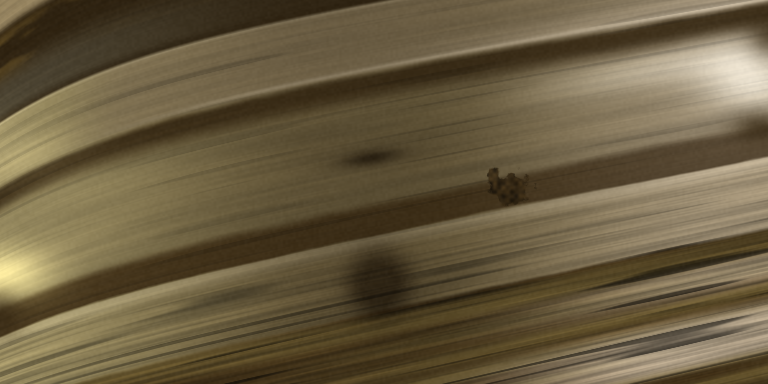
Write a Shadertoy shader that draws this texture.

```glsl
// Worn, curved metal ridges with dark grooves, fine scratches and end glints.
// A bent height coordinate follows the ridges; soft bands set the base colour,
// then stretched value noise, stains, a rust patch and glows are layered on.

#define SLOPE 0.206
#define BEND 0.055
#define BEND_GROWTH 0.165
#define STREAK_AMOUNT 0.36
#define GRAIN_AMOUNT 0.022
#define STAIN_AMOUNT 0.62
#define GLOW_AMOUNT 0.62
#define TAN vec3(0.395, 0.342, 0.225)
#define DARK vec3(0.215, 0.160, 0.078)
#define PALE vec3(0.715, 0.655, 0.565)
#define YELLOW vec3(0.700, 0.650, 0.455)

float hash(vec2 p) {
    vec3 q = fract(vec3(p.xyx) * 0.1031);
    q += dot(q, q.yzx + 33.33);
    return fract((q.x + q.y) * q.z);
}

float noise(vec2 p) {
    vec2 i = floor(p), f = fract(p);
    f = f * f * (3.0 - 2.0 * f);
    return mix(mix(hash(i), hash(i + vec2(1, 0)), f.x),
               mix(hash(i + vec2(0, 1)), hash(i + vec2(1, 1)), f.x), f.y);
}

float fbm(vec2 p) {
    float sum = 0.0, amp = 0.5;
    for (int i = 0; i < 4; i++) {
        sum += amp * noise(p);
        p = p * 2.03 + 17.1;
        amp *= 0.5;
    }
    return sum;
}

// Soft interval with separate widths for its lower and upper edge.
float band(float h, float lo, float hi, float wLo, float wHi) {
    return smoothstep(lo - wLo, lo + wLo, h) * (1.0 - smoothstep(hi - wHi, hi + wHi, h));
}

float bump(float x, float centre, float radius) {
    float d = (x - centre) / radius;
    return exp(-d * d);
}

float blob(vec2 p, vec2 centre, vec2 radius) {
    return bump(p.x, centre.x, radius.x) * bump(p.y, centre.y, radius.y);
}

// Height at the left edge of the ridge line passing through p.
float ridgeHeight(vec2 p) {
    float e = 1.0 - exp(-3.0 * p.x);
    return (p.y - SLOPE * p.x - BEND * e) / (1.0 - 0.07 * p.x + BEND_GROWTH * e);
}

void mainImage(out vec4 fragColor, in vec2 fragCoord) {
    vec2 p = fragCoord / iResolution.y;
    p.x *= 2.0 * iResolution.y / iResolution.x;
    float h = ridgeHeight(p);
    float left = 1.0 - smoothstep(0.0, 0.85, p.x);
    float right = smoothstep(1.05, 1.95, p.x);
    float hw = h + 0.010 * (fbm(vec2(p.x * 7.0, h * 25.0)) - 0.5);

    // Plain metal, lit at both ends
    vec3 col = mix(TAN, YELLOW, 0.62 * left);
    col = mix(col, PALE, 0.62 * right);
    col *= 0.88 + 0.24 * fbm(vec2(p.x * 2.0, h * 22.0));

    // Upper ridge and its dark backing
    float upper = band(h, 0.515, 0.68, 0.01, 0.01);
    col = mix(col, vec3(0.47, 0.41, 0.31), 0.6 * upper * (1.0 - right) * smoothstep(0.1, 0.35, p.x));
    col = mix(col, PALE, 0.40 * band(h, 0.515, 0.56, 0.006, 0.03) * smoothstep(0.8, 1.7, p.x));
    float backing = smoothstep(0.675, 0.685, h);
    float mottled = fbm(vec2(p.x * 6.0 + 3.0, h * 20.0));
    vec3 backCol = mix(DARK * 0.85, vec3(0.31, 0.28, 0.21), band(h, 0.69, 0.79, 0.02, 0.05) * (0.1 + 0.8 * left));
    backCol = mix(backCol, vec3(0.42, 0.33, 0.15), 0.7 * smoothstep(0.42, 0.66, mottled) * band(h, 0.80, 0.90, 0.04, 0.02));
    backCol = mix(backCol, vec3(0.58, 0.51, 0.37), smoothstep(0.905, 0.935, hw));
    col = mix(col, backCol, backing);
    col += 0.08 * bump(h, 0.677, 0.005);

    // Narrow groove with a wide lower falloff
    float groove = band(hw, 0.455, 0.510, 0.030, 0.010);
    col = mix(col, DARK, 0.92 * groove);
    col += 0.11 * bump(h, 0.524, 0.006) * smoothstep(0.1, 0.8, p.x);

    // Broad shadow under the middle ridge
    float shadow = band(hw, 0.123, 0.195 + 0.008 * right, 0.004, 0.014);
    col = mix(col, mix(DARK * 1.15, vec3(0.32, 0.26, 0.18), right), 0.92 * shadow);
    col += 0.10 * band(h, 0.095, 0.121, 0.018, 0.003);

    // Scratched layers beneath the lower ridge
    float layers = 1.0 - smoothstep(-0.068, -0.056, hw);
    float coarse = noise(vec2(p.x * 0.8, h * 38.0));
    vec3 layerCol = mix(DARK * 1.15, vec3(0.41, 0.35, 0.19), 0.75 * smoothstep(0.35, 0.9, coarse));
    layerCol = mix(layerCol, PALE, right * 0.6 * band(h, -0.19, -0.12, 0.03, 0.015));
    layerCol = mix(layerCol, PALE, smoothstep(1.0, 1.8, p.x) * 0.85 * band(h, -0.37, -0.25, 0.02, 0.03));
    col = mix(col, layerCol, layers);

    // Fine streaks running along the ridges
    float fine = noise(vec2(p.x * 2.5, h * 130.0)) * 0.65 + noise(vec2(p.x * 5.0 + 9.0, h * 290.0)) * 0.35;
    float wear = mix(0.38, 1.0, 1.0 - smoothstep(0.06, 0.13, h)) + 0.6 * layers;
    col *= 1.0 + STREAK_AMOUNT * wear * (fine - 0.5);
    float scratch = smoothstep(0.72, 0.88, noise(vec2(p.x * 1.7 + 4.0, h * 85.0)));
    col *= 1.0 - 0.32 * scratch * (1.0 - backing) * wear;

    // Warm soft stains and the dim centre
    float stain = 0.8 * blob(p, vec2(0.965, 0.588 + 0.15 * (p.x - 0.965)), vec2(0.075, 0.019));
    vec2 d = abs(p - vec2(0.987, 0.262)) / vec2(0.085, 0.092);
    stain += 0.85 * exp(-pow(dot(d, d), 1.5));
    stain += 0.22 * blob(p, vec2(1.0, 0.60), vec2(0.25, 0.065));
    stain += 0.28 * blob(p, vec2(1.0, 0.26), vec2(0.28, 0.14));
    col *= 1.0 - STAIN_AMOUNT * min(stain, 1.0) * vec3(0.88, 0.95, 1.05);
    col *= 1.0 - 0.07 * bump(p.x, 1.0, 0.45);

    // End glints and the dark notches beside them
    float glint = blob(p, vec2(1.96, 0.79), vec2(0.14, 0.075));
    float sheen = bump(h, 0.395, 0.045) * smoothstep(1.2, 1.75, p.x);
    col += GLOW_AMOUNT * (0.62 * glint + 0.30 * sheen) * vec3(0.82, 0.87, 0.94);
    col += GLOW_AMOUNT * vec3(0.62, 0.60, 0.40) * blob(p, vec2(0.0, 0.285), vec2(0.13, 0.07));
    col += 0.13 * vec3(1.0, 0.95, 0.70) * blob(p, vec2(0.0, 0.60), vec2(0.20, 0.09));
    float notch = blob(p, vec2(1.98, 0.67), vec2(0.075, 0.038)) + blob(p, vec2(2.01, 0.91), vec2(0.06, 0.06));
    notch += blob(p, vec2(0.0, 0.18), vec2(0.055, 0.055));
    col = mix(col, DARK, 0.75 * min(notch, 1.0));

    // Broken rust patch
    float rustMask = max(blob(p, vec2(1.33, 0.508), vec2(0.055, 0.045)), blob(p, vec2(1.284, 0.545), vec2(0.026, 0.028)));
    float rust = smoothstep(0.56, 0.70, rustMask * 0.75 + 0.6 * fbm(p * 48.0) - 0.05);
    col = mix(col, DARK * (0.4 + 0.9 * noise(p * 90.0)), 0.85 * rust);

    col += GRAIN_AMOUNT * (noise(p * 150.0) - 0.5);
    fragColor = vec4(clamp(col, 0.0, 1.0), 1.0);
}
```
